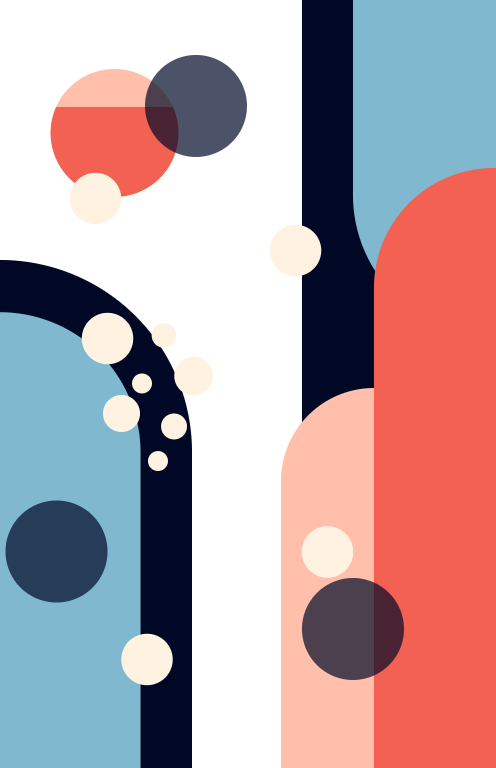
A Shadertoy shader for this background:

```glsl
// Flat geometric poster: rounded arches and columns on white, with a banded
// sun, translucent dark discs and scattered cream dots. Every part is a signed
// distance, painted back to front. Lengths are fractions of the canvas height.

const vec3 WHITE = vec3(1.0);
const vec3 NAVY  = vec3(0.0, 0.03, 0.15);
const vec3 BLUE  = vec3(0.50, 0.72, 0.81);
const vec3 CORAL = vec3(0.95, 0.38, 0.32);
const vec3 PEACH = vec3(1.0, 0.75, 0.67);
const vec3 CREAM = vec3(1.0, 0.95, 0.88);

// Rounded forms: centre x, centre y, radius
const vec3 LEFT_ARCH   = vec3(0.0, 0.4115, 0.25);
const vec3 LEFT_INNER  = vec3(0.0, 0.4105, 0.183);
const vec3 HANGING     = vec3(0.6432, 0.7461, 0.1836);
const vec3 PEACH_ARCH  = vec3(0.487, 0.3737, 0.1211);
const vec3 CORAL_ARCH  = vec3(0.6432, 0.625, 0.1563);
const vec3 SUN         = vec3(0.1491, 0.8268, 0.0833);
const float SUN_BAND    = 0.8607;
const float COLUMN_LEFT = 0.3932;
const float SHADE_ALPHA = 0.7;

const vec3 SHADES[3] = vec3[3](
    vec3(0.2552, 0.8620, 0.0664),
    vec3(0.0736, 0.2819, 0.0664),
    vec3(0.4596, 0.1810, 0.0664));

const vec3 DOTS[11] = vec3[11](
    vec3(0.1243, 0.7415, 0.0335),
    vec3(0.3848, 0.6738, 0.0335),
    vec3(0.1400, 0.5592, 0.0335),
    vec3(0.4264, 0.2813, 0.0335),
    vec3(0.1914, 0.1413, 0.0335),
    vec3(0.1582, 0.4616, 0.0241),
    vec3(0.2520, 0.5104, 0.0251),
    vec3(0.2135, 0.5632, 0.0160),
    vec3(0.2266, 0.4447, 0.0169),
    vec3(0.1849, 0.5007, 0.0130),
    vec3(0.2057, 0.3997, 0.0130));

float disc(vec2 p, vec3 shape) {
    return length(p - shape.xy) - shape.z;
}

// Round on top, straight sides running down without end
float arch(vec2 p, vec3 shape) {
    return disc(vec2(p.x, max(p.y, shape.y)), shape);
}

// Round at the bottom, straight sides running up without end
float hangingArch(vec2 p, vec3 shape) {
    return disc(vec2(p.x, min(p.y, shape.y)), shape);
}

// Antialiased coverage, one pixel wide
float cover(float dist) {
    return clamp(0.5 - dist * iResolution.y, 0.0, 1.0);
}

void paint(inout vec3 base, vec3 ink, float dist) {
    base = mix(base, ink, cover(dist));
}

void mainImage(out vec4 fragColor, in vec2 fragCoord) {
    vec2 p = fragCoord / iResolution.y;
    vec3 color = WHITE;

    // Left arch
    paint(color, NAVY, arch(p, LEFT_ARCH));
    paint(color, BLUE, arch(p, LEFT_INNER));

    // Right column and the forms in front of it
    paint(color, NAVY, COLUMN_LEFT - p.x);
    paint(color, BLUE, hangingArch(p, HANGING));
    paint(color, PEACH, arch(p, PEACH_ARCH));
    paint(color, CORAL, arch(p, CORAL_ARCH));

    // Sun with a pale cap
    vec3 sunColor = mix(PEACH, CORAL, cover(p.y - SUN_BAND));
    paint(color, sunColor, disc(p, SUN));

    // Translucent dark discs
    for (int i = 0; i < SHADES.length(); i++) {
        color = mix(color, NAVY, SHADE_ALPHA * cover(disc(p, SHADES[i])));
    }

    // Cream dots
    for (int i = 0; i < DOTS.length(); i++) {
        paint(color, CREAM, disc(p, DOTS[i]));
    }

    fragColor = vec4(color, 1.0);
}
```
